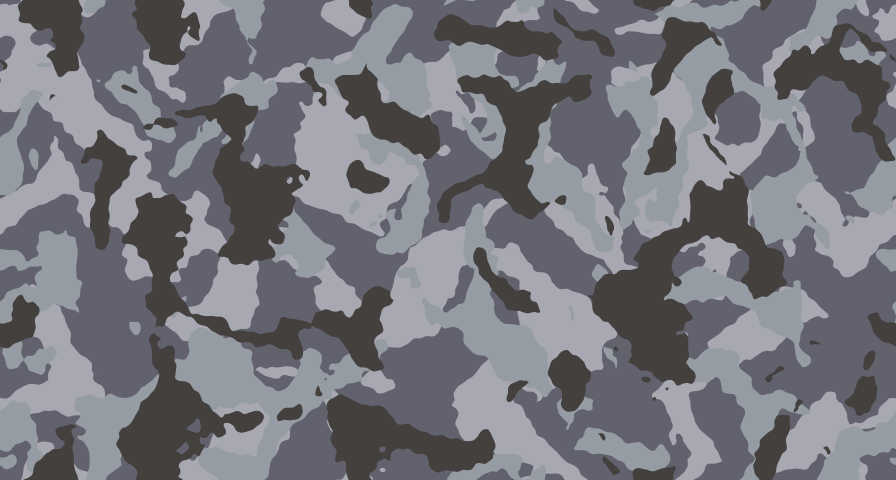
Reproduce this pattern procedurally as a Shadertoy shader.

```glsl
float hash(vec2 cell, float seed) {
    return fract(sin(dot(cell, vec2(127.1, 311.7)) + seed * 74.7) * 43758.5453);
}

float slope(vec2 cell, vec2 corner, vec2 f, vec2 cells, float seed) {
    float angle = 6.2832 * hash(mod(cell + corner, cells), seed);
    return dot(vec2(cos(angle), sin(angle)), f - corner);
}

// Gradient noise that wraps after a whole number of cells
float noise(vec2 uv, vec2 cells, float seed) {
    vec2 p = uv * cells;
    vec2 i = floor(p), f = p - i;
    vec2 u = f * f * f * (f * (f * 6.0 - 15.0) + 10.0);
    vec2 e = vec2(1.0, 0.0);
    float low = mix(slope(i, e.yy, f, cells, seed), slope(i, e.xy, f, cells, seed), u.x);
    float high = mix(slope(i, e.yx, f, cells, seed), slope(i, e.xx, f, cells, seed), u.x);
    return mix(low, high, u.y);
}

vec2 noise2(vec2 uv, vec2 cells, float seed) {
    return vec2(noise(uv, cells, seed), noise(uv, cells, seed + 1.0));
}

// Coverage of one layer of bent blobs with scalloped edges
float patches(vec2 uv, vec2 cells, float threshold, float seed) {
    vec2 bend = 0.20 * noise2(uv, vec2(8, 4), seed);
    vec2 lobes = 0.035 * noise2(uv, vec2(30, 16), seed + 2.0);
    vec2 scallops = 0.017 * noise2(uv, vec2(75, 40), seed + 4.0);
    vec2 p = uv + (bend + lobes + scallops) / vec2(1.87, 1.0);

    float field = noise(p, cells, seed + 6.0) + 0.2 * noise(p, cells * 2.0, seed + 7.0);
    float d = field - threshold;
    float pixel = max(length(vec2(dFdx(d), dFdy(d))), 1e-5);
    return clamp(d / pixel + 0.5, 0.0, 1.0);
}

void mainImage(out vec4 fragColor, in vec2 fragCoord) {
    vec2 uv = fragCoord / iResolution.xy;

    // Slate ground, then pale, ash and charcoal patches on top
    vec3 color = vec3(0.385, 0.38, 0.43);
    color = mix(color, vec3(0.66, 0.66, 0.70), patches(uv, vec2(11, 6), 0.09, 11.0));
    color = mix(color, vec3(0.585, 0.61, 0.64), patches(uv, vec2(13, 7), 0.15, 31.0));
    color = mix(color, vec3(0.265, 0.25, 0.245), patches(uv, vec2(13, 7), 0.172, 53.0));

    fragColor = vec4(color, 1.0);
}
```
